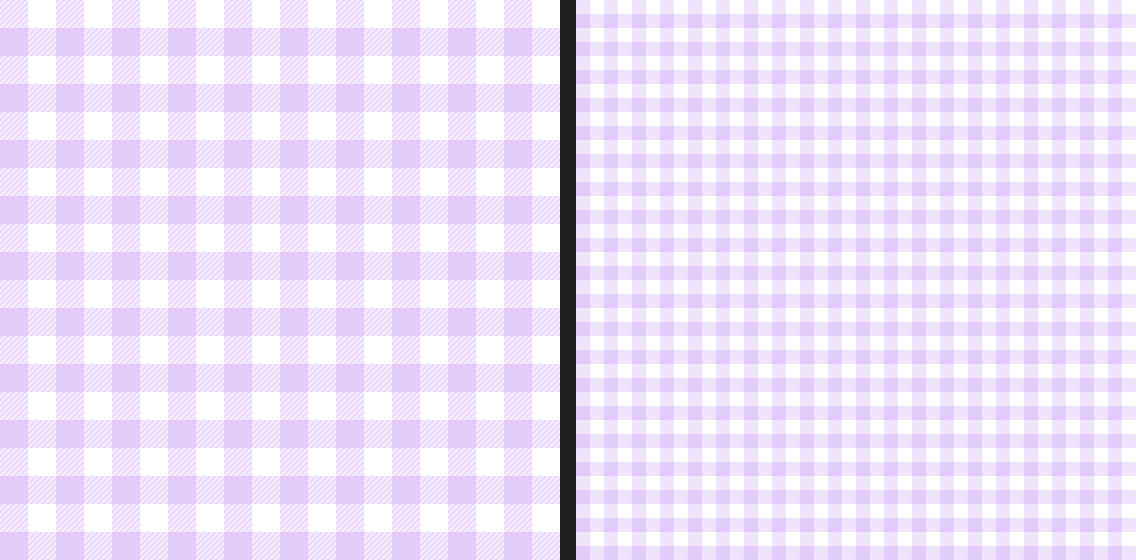
Left, the tile; right, the same tile 2 across and 2 down.
This pattern is drawn by a three.js fragment shader. Its source:

```glsl
varying vec2 vUv;

const float REPEATS = 10.0;          // checks across and up
const float BAND_WIDTH = 0.5;        // coloured part of each repeat
const float LINES_PER_REPEAT = 10.0; // diagonal lines along one repeat
const float LINE_WIDTH = 0.22;       // share of the line spacing
const vec3 WHITE = vec3(1.0);
const vec3 PALE_LILAC = vec3(0.922, 0.86, 0.99);
const vec3 LILAC = vec3(0.89, 0.80, 0.99);

// Integral of a unit pulse train that is on for the first part of each period
float pulseIntegral(float x, float width) {
  return floor(x) * width + min(fract(x), width);
}

// Pulse train averaged over the footprint of one pixel
float smoothPulse(float x, float width) {
  float footprint = max(length(vec2(dFdx(x), dFdy(x))), 1e-5);
  float before = pulseIntegral(x - 0.5 * footprint, width);
  float after = pulseIntegral(x + 0.5 * footprint, width);
  return (after - before) / footprint;
}

void main() {
  vec2 cell = vUv * REPEATS;

  // Upright and level bands of the gingham
  float column = smoothPulse(cell.x, BAND_WIDTH);
  float row = smoothPulse(cell.y, BAND_WIDTH);

  // Rising white lines, centred on the corners of the checks
  float diagonal = (cell.x - cell.y) * LINES_PER_REPEAT;
  float line = smoothPulse(diagonal + 0.5 * LINE_WIDTH, LINE_WIDTH);
  vec3 hatch = mix(PALE_LILAC, WHITE, line);

  // Solid where bands cross, hatched where only one passes
  vec3 onColumn = mix(hatch, LILAC, row);
  vec3 offColumn = mix(WHITE, hatch, row);
  gl_FragColor = vec4(mix(offColumn, onColumn, column), 1.0);
}
```
